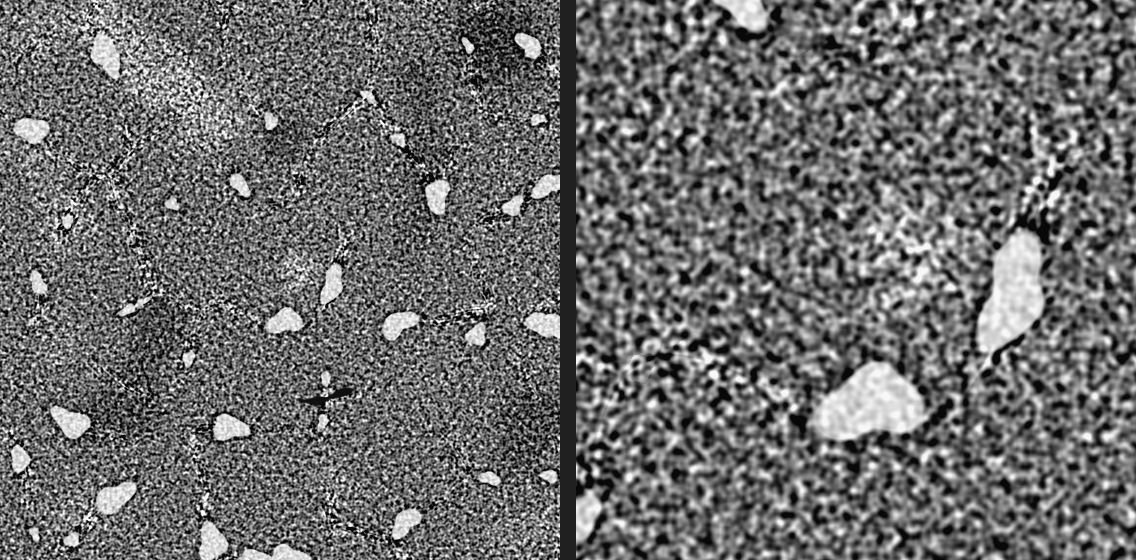
Left, the full canvas; right, a detail of the centre.
Give the GLSL for this texture, as a three.js fragment shader.

```glsl
// Grainy grey tissue section: cell walls strung with pale beads, clouds and dark stains.
varying vec2 vUv;

const float BASE_TONE = 0.41;
const float BEAD_TONE = 0.86;
const float GRAIN_GAIN = 0.80;
const float FINE_GRAIN = 215.0;    // grains across the canvas
const float COARSE_GRAIN = 135.0;
const float WALL_CELLS = 5.0;      // tissue cells across the canvas
const float WALL_WIDTH = 0.014;
const float BEAD_CELLS = 8.0;
const float BEAD_SHARE = 0.72;
const float BEAD_REACH = 0.075;    // furthest shift of a bead onto its wall
const vec2 BEAD_RADIUS = vec2(0.007, 0.027);
const float EDGE = 0.0022;
const vec2 BAND_START = vec2(0.17, 0.96);
const vec2 BAND_END = vec2(0.39, 0.77);
const vec2 PALE_SPOT = vec2(0.54, 0.51);
const vec2 DARK_SPOT = vec2(0.89, 0.93);
const vec2 CRACK_START = vec2(0.54, 0.292);
const vec2 CRACK_END = vec2(0.63, 0.298);

vec2 hash2(vec2 cell) {
  vec3 q = fract(cell.xyx * vec3(0.1031, 0.1030, 0.0973));
  q += dot(q, q.yzx + 33.33);
  return fract((q.xx + q.yz) * q.zy);
}

float slope(vec2 cell, vec2 corner, vec2 f) {
  return dot(hash2(cell + corner) * 2.0 - 1.0, f - corner);
}

float gradientNoise(vec2 p) {
  vec2 cell = floor(p);
  vec2 f = p - cell;
  vec2 s = f * f * (3.0 - 2.0 * f);
  float low = mix(slope(cell, vec2(0.0), f), slope(cell, vec2(1.0, 0.0), f), s.x);
  float high = mix(slope(cell, vec2(0.0, 1.0), f), slope(cell, vec2(1.0), f), s.x);
  return mix(low, high, s.y);
}

float segmentDistance(vec2 p, vec2 a, vec2 b) {
  vec2 d = b - a;
  return length(p - a - d * clamp(dot(p - a, d) / dot(d, d), 0.0, 1.0));
}

// Shift from p to the border between its two nearest cell centres
vec2 toWall(vec2 p) {
  p *= WALL_CELLS;
  vec2 cell = floor(p);
  vec2 nearest = vec2(8.0);
  vec2 second = vec2(9.0);
  for (int y = -1; y <= 1; y++) {
    for (int x = -1; x <= 1; x++) {
      vec2 id = cell + vec2(float(x), float(y));
      vec2 r = id + hash2(id + 17.0) - p;
      if (dot(r, r) < dot(nearest, nearest)) {
        second = nearest;
        nearest = r;
      } else if (dot(r, r) < dot(second, second)) {
        second = r;
      }
    }
  }
  vec2 normal = normalize(second - nearest);
  return normal * dot(0.5 * (nearest + second), normal) / WALL_CELLS;
}

// Distance to the closest bead; beads lie along the walls
float beadDistance(vec2 p) {
  vec2 cell = floor(p * BEAD_CELLS);
  float closest = 1.0;
  for (int y = -1; y <= 1; y++) {
    for (int x = -1; x <= 1; x++) {
      vec2 id = cell + vec2(float(x), float(y));
      vec2 pick = hash2(id + 71.0);
      if (pick.x > BEAD_SHARE) continue;
      vec2 seat = (id + hash2(id + 43.0)) / BEAD_CELLS;
      vec2 shift = toWall(seat);
      if (length(shift) > BEAD_REACH) continue;
      vec2 normal = normalize(shift + vec2(1e-5));
      vec2 q = p - seat - shift;
      vec2 local = vec2(dot(q, vec2(-normal.y, normal.x)), dot(q, normal));
      float angle = atan(local.y, local.x);
      float wobble = 1.0 + 0.16 * sin(3.0 * angle + 40.0 * pick.x)
                         + 0.10 * sin(2.0 * angle + 25.0 * pick.y);
      float radius = mix(BEAD_RADIUS.x, BEAD_RADIUS.y, pick.y * pick.y);
      closest = min(closest, length(local * vec2(0.68, 1.15)) - radius * wobble);
    }
  }
  return closest;
}

void main() {
  vec2 p = vUv;
  vec2 bent = p + 0.008 * sin(p.yx * 19.0 + vec2(1.0, 4.0))
                + 0.003 * sin(p.yx * 57.0 + vec2(3.0, 0.5));

  // Grain in two turned layers
  float grain = gradientNoise(p * FINE_GRAIN)
              + gradientNoise(mat2(0.8, 0.6, -0.6, 0.8) * p * COARSE_GRAIN);
  float mottle = gradientNoise(p * 45.0 + 9.0);
  float drift = gradientNoise(p * 6.0 + 31.0);

  // Patchy walls with fibres running along them
  float wallDist = length(toWall(bent));
  float wall = exp(-pow(wallDist / WALL_WIDTH, 2.0)) * smoothstep(-0.22, 0.2, gradientNoise(p * 9.0));
  float fibre = sin(wallDist * 850.0 + 9.0 * mottle);

  // Pale clouds and dark stains
  float ragged = 0.05 * mottle + 0.05 * drift;
  float band = 1.0 - smoothstep(0.025, 0.065, segmentDistance(bent, BAND_START, BAND_END) + ragged);
  float spot = 1.0 - smoothstep(0.01, 0.06, distance(p, PALE_SPOT) + ragged);
  float cloud = max(max(band, spot), 0.5 * smoothstep(0.16, 0.4, drift));
  float stain = 1.0 - smoothstep(0.03, 0.12, distance(bent, DARK_SPOT) + ragged);
  stain = max(stain, 0.6 * smoothstep(0.18, 0.4, -drift));

  float tone = BASE_TONE + GRAIN_GAIN * (1.0 + 0.5 * wall + 0.25 * cloud) * grain;
  tone += 0.19 * cloud - 0.2 * stain + wall * (0.2 * fibre + 0.9 * mottle);

  // Thin dark crack
  float crack = segmentDistance(bent, CRACK_START, CRACK_END) + 0.006 * mottle;
  tone = mix(0.06, tone, smoothstep(0.003, 0.007, crack));

  // Beads with a dark, broken rim
  float bead = beadDistance(bent) + 0.004 * mottle;
  tone -= 0.22 * (1.0 - smoothstep(0.002, 0.012, bead));
  tone = mix(BEAD_TONE + 0.28 * grain, tone, smoothstep(-EDGE, EDGE, bead));

  gl_FragColor = vec4(vec3(clamp(tone, 0.03, 0.97)), 1.0);
}
```
